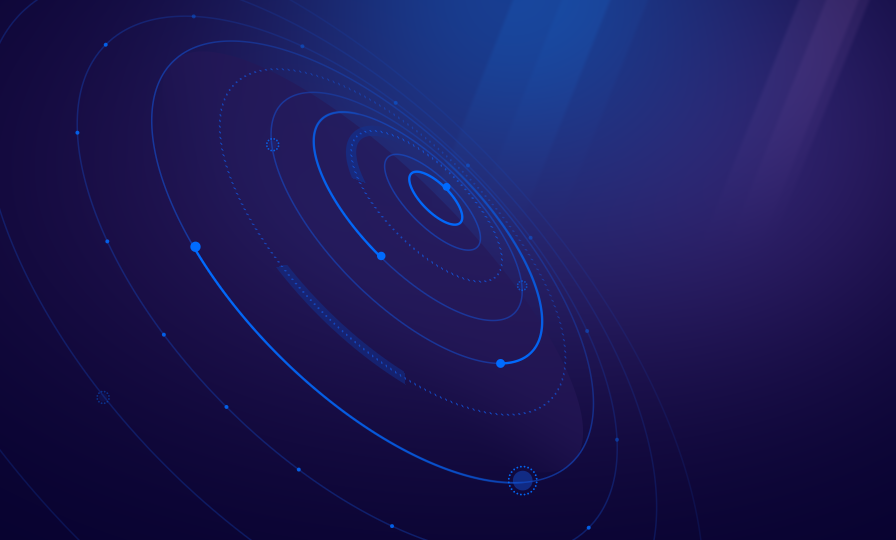
A WebGL 2 fragment shader for this background:

```glsl
#version 300 es
precision highp float;
uniform vec2 u_resolution;
out vec4 outColor;

const float TAU = 6.2831853;
const vec3 BLUE = vec3(0.07, 0.33, 0.86);
const vec3 BRIGHT = vec3(0.0, 0.42, 1.0);

// Orbits: centre, half extent, tilt correlation
const vec4 ORBITS[10] = vec4[10](
    vec4(0.807, 0.633, 0.049, 0.72), vec4(0.801, 0.6255, 0.0887, 0.75),
    vec4(0.790, 0.618, 0.1395, 0.72), vec4(0.774, 0.5995, 0.193, 0.72),
    vec4(0.753, 0.578, 0.251, 0.69), vec4(0.727, 0.552, 0.320, 0.67),
    vec4(0.690, 0.515, 0.409, 0.64), vec4(0.643, 0.470, 0.500, 0.60),
    vec4(0.593, 0.422, 0.623, 0.58), vec4(0.5195, 0.3615, 0.7835, 0.56));
const float OPACITY[10] = float[10](0.9, 0.55, 0.75, 0.5, 0.5, 0.7, 0.55, 0.32, 0.27, 0.2);

float pixel;

float fill(float d) { return clamp(0.5 - d / pixel, 0.0, 1.0); }

// Turn into the frame of the descending long axis, and back
vec2 toAxes(vec2 v) { return vec2(v.x - v.y, v.x + v.y) * 0.70711; }
vec2 fromAxes(vec2 v) { return vec2(v.x + v.y, v.y - v.x) * 0.70711; }

float ellipse(vec2 q, vec2 axes) {
    float k = length(q / axes);
    return k * (k - 1.0) / max(length(q / (axes * axes)), 1e-4);
}

// Fades from 1 at the start angle to 0 after the signed span
float arcFade(float t, float start, float span) {
    return max(0.0, 1.0 - mod((t - start) * sign(span), TAU) / abs(span));
}

float dottedCircle(vec2 v, float radius, float count) {
    float cell = fract(atan(v.y, v.x) / TAU * count) - 0.5;
    return fill(length(vec2(cell * TAU * radius / count, length(v) - radius)) - 0.0016);
}

// Slanted light shaft with soft sides
float shaft(float x, float left, float right) {
    return smoothstep(left - 0.006, left + 0.006, x) * smoothstep(right + 0.006, right - 0.006, x);
}

vec3 background(vec2 p) {
    vec2 v = p - vec2(0.82, 0.675);
    vec3 purple = vec3(0.16, 0.09, 0.345);
    vec3 col = mix(vec3(0.02, 0.003, 0.175), purple, exp(-1.9 * dot(v * v, vec2(0.7, 1.9))));
    vec2 rightGlow = p - vec2(1.43, 0.76);
    col += vec3(0.085, 0.06, 0.12) * exp(-6.0 * dot(rightGlow, rightGlow));
    vec2 blueGlow = p - vec2(0.95, 1.02);
    col = mix(col, vec3(0.09, 0.25, 0.58), 0.95 * exp(-5.5 * dot(blueGlow, blueGlow)));

    // Light shafts from the top
    float x = p.x + 0.4 * (1.0 - p.y);
    float fade = smoothstep(0.5, 1.0, p.y);
    col += vec3(0.0, 0.035, 0.05) * fade * (shaft(x, 0.95, 1.13) + 0.5 * shaft(x, 1.04, 1.20));
    col += vec3(0.055, 0.035, 0.04) * fade * (shaft(x, 1.48, 1.61) + 0.8 * shaft(x, 1.53, 1.59));

    // Dark disc covering the blue glow
    vec2 q = toAxes(p - vec2(0.69, 0.515));
    float disc = fill(ellipse(q, vec2(0.524, 0.171))) * smoothstep(-0.12, 0.08, q.y);
    return mix(col, vec3(0.145, 0.09, 0.34), 0.65 * disc);
}

void main() {
    pixel = 1.0 / u_resolution.y;
    vec2 p = gl_FragCoord.xy * pixel;
    vec3 col = background(p);

    for (int i = 0; i < 10; i++) {
        vec4 orbit = ORBITS[i];
        vec2 axes = orbit.z * sqrt(1.0 + vec2(orbit.w, -orbit.w));
        vec2 q = toAxes(p - orbit.xy);
        float d = ellipse(q, axes);
        float t = atan(q.y / axes.y, q.x / axes.x);
        float line = fill(abs(d) - 0.0014);
        float alpha = OPACITY[i] * (i > 3 ? 1.0 - 0.4 * smoothstep(0.0, 0.8, sin(t)) : 1.0);

        // Dotted orbits, with a wide translucent band
        if (i == 2 || i == 5) {
            float band = i == 2 ? arcFade(t, -2.3, -1.75) : arcFade(t, -1.85, 0.77);
            float bandAlpha = i == 2 ? 0.6 * smoothstep(0.0, 0.5, band) : 0.5 * step(0.001, band);
            col = mix(col, vec3(0.06, 0.2, 0.58), bandAlpha * fill(abs(d) - 0.0095));
            float perimeter = TAU * sqrt(0.5 * dot(axes, axes));
            float count = floor(perimeter / 0.0108);
            float cell = fract((t - 0.18 * sin(2.0 * t)) / TAU * count) - 0.5;
            line = fill(length(vec2(cell * perimeter / count, d)) - 0.0018);
        }
        col = mix(col, BLUE, line * alpha);

        // Bright trails leaving the planets
        float trail = i == 0 ? 0.8 : i == 3 ? arcFade(t, -1.53, -2.2)
            : i == 4 ? arcFade(t, -0.405, 2.1) : i == 6 ? arcFade(t, -2.08, 1.7) : 0.0;
        col = mix(col, BRIGHT, sqrt(trail) * fill(abs(d) - 0.0022));

        // Small beads evenly spaced along one outer orbit
        if (i == 7) for (int j = 0; j < 16; j++) {
            float s = float(j) * TAU / 16.0;
            float a = s + 0.155 * sin(2.0 * s);
            float bead = fill(length(q - axes * vec2(cos(a), sin(a))) - 0.0036);
            col = mix(col, BRIGHT, bead * (sin(a) > 0.1 ? 0.4 : 0.85));
        }
    }

    // Planets: position and radius
    vec3 planets[4] = vec3[4](vec3(0.362, 0.543, 0.0095), vec3(0.706, 0.526, 0.0078),
        vec3(0.927, 0.327, 0.0082), vec3(0.827, 0.654, 0.0072));
    // Dotted markers: position, radius and opacity
    vec4 markers[4] = vec4[4](vec4(0.968, 0.110, 0.026, 0.95), vec4(0.505, 0.732, 0.011, 0.8),
        vec4(0.967, 0.471, 0.0085, 0.6), vec4(0.191, 0.264, 0.011, 0.4));
    for (int i = 0; i < 4; i++) {
        col = mix(col, BRIGHT, fill(length(p - planets[i].xy) - planets[i].z));
        vec4 m = markers[i];
        vec2 v = p - m.xy;
        col = mix(col, BLUE, (i == 0 ? 0.45 : 0.1) * fill(length(v) - 0.7 * m.z));
        col = mix(col, BRIGHT, m.w * dottedCircle(v, m.z, floor(m.z * 800.0 + 4.0)));
    }
    outColor = vec4(col, 1.0);
}
```
